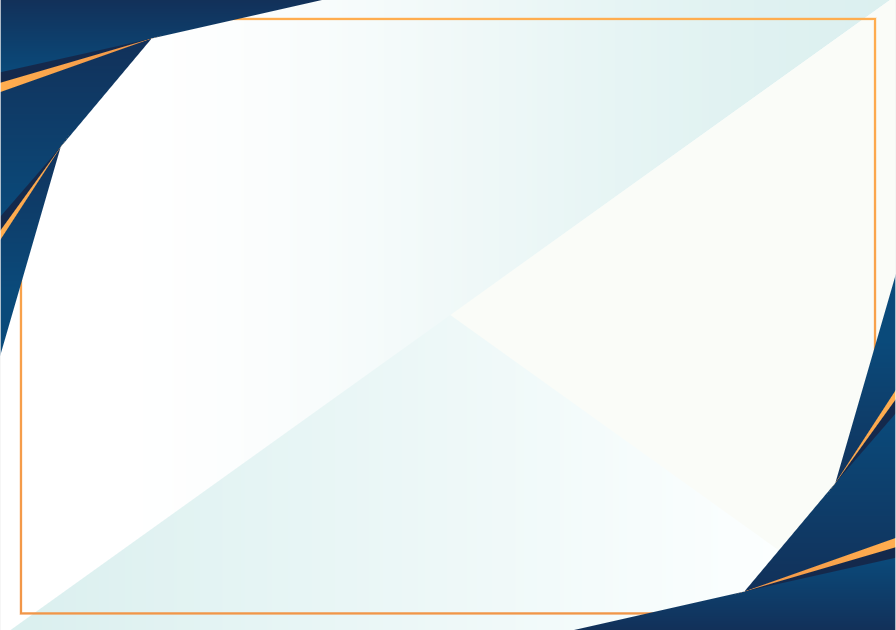
Give the GLSL for this background, as a Shadertoy shader.

```glsl
// Certificate-style backdrop: pale tinted triangles, a thin orange frame and
// faceted navy corners. One corner is built from half-planes and shown twice
// by point symmetry. Lengths are in canvas heights, with y pointing down.

#define NAVY        vec3(0.070, 0.190, 0.350)
#define BLUE        vec3(0.040, 0.290, 0.480)
#define SHADOW      vec3(0.080, 0.160, 0.300)
#define ORANGE      vec3(0.945, 0.585, 0.280)
#define AMBER       vec3(1.000, 0.680, 0.310)
#define MINT        vec3(0.860, 0.940, 0.938)
#define IVORY       vec3(0.980, 0.988, 0.973)
#define FRAME_INSET 0.0333
#define FRAME_WIDTH 0.0037
#define UPPER_APEX  vec2(0.2407, 0.0611)
#define LOWER_APEX  vec2(0.0963, 0.2333)

// Signed distance to the line a-b (a left of b), positive below it
float below(vec2 p, vec2 a, vec2 b) {
    vec2 d = normalize(b - a), e = p - a;
    return d.x * e.y - d.y * e.x;
}

// Antialiased coverage, where a positive distance is inside
float cover(float d) {
    return clamp(d * iResolution.y + 0.5, 0.0, 1.0);
}

// Thin triangle from the left side, between heights top and bottom, to an apex
float blade(vec2 p, vec2 apex, float top, float bottom) {
    return cover(min(below(p, vec2(0.0, top), apex),
                    -below(p, vec2(0.0, bottom), apex)));
}

// One when p lies under the seam that runs from the left side to an apex
float underSeam(vec2 p, vec2 apex, float start) {
    return step(0.0, min(below(p, vec2(0.0, start), apex), apex.x - p.x));
}

// Pale paper: two mint gradients split by a diagonal, and an ivory triangle
vec3 paper(vec2 p, float aspect) {
    float x = p.x / aspect;
    vec2 centre = vec2(0.5 * aspect + 0.0037, 0.5);
    vec2 slope = vec2(0.698, 0.5);
    float lower = below(p, centre - vec2(slope.x, -slope.y),
                           centre + vec2(slope.x, -slope.y));
    float upper = below(p, centre - slope, centre + slope);

    vec3 topTint = mix(vec3(1.0), MINT, pow(smoothstep(0.1, 1.05, x), 0.95));
    vec3 bottomTint = mix(MINT, vec3(0.99, 1.0, 1.0), clamp(x * 1.2 - 0.05, 0.0, 1.0));
    vec3 col = mix(topTint, bottomTint, cover(lower));
    return mix(col, IVORY, cover(min(lower, -upper)));
}

// Outline of a thin rectangle
float frame(vec2 p, float aspect) {
    vec2 halfSize = vec2(0.5 * aspect - FRAME_INSET, 0.4718);
    vec2 d = abs(p - vec2(0.5 * aspect, 0.5019)) - halfSize;
    return cover(0.5 * FRAME_WIDTH - abs(max(d.x, d.y)));
}

// Faceted corner at the origin: colour in rgb, coverage in a
vec4 corner(vec2 p) {
    float outside = min(below(p, vec2(0.0, 0.5656), LOWER_APEX),
                    min(below(p, LOWER_APEX, UPPER_APEX),
                        below(p, UPPER_APEX, vec2(0.511, 0.0))));

    // Each facet fades from navy to blue down its own height
    float shade = p.y / 0.115;
    shade = mix(shade, (p.y - 0.06) / 0.28, underSeam(p, UPPER_APEX, 0.1315));
    shade = mix(shade, (p.y - 0.21) / 0.25, underSeam(p, LOWER_APEX, 0.3667));
    vec3 col = mix(NAVY, BLUE, clamp(shade, 0.0, 1.0));

    // Orange blades, each with a dark blade above
    col = mix(col, SHADOW, blade(p, UPPER_APEX, 0.1148, 0.1330));
    col = mix(col, SHADOW, blade(p, LOWER_APEX, 0.3444, 0.3680));
    vec3 gold = mix(AMBER, ORANGE, clamp(p.x / 0.24, 0.0, 1.0));
    col = mix(col, gold, blade(p, UPPER_APEX, 0.1315, 0.1463));
    col = mix(col, gold, blade(p, LOWER_APEX, 0.3667, 0.3815));
    return vec4(col, cover(-outside));
}

void mainImage(out vec4 fragColor, in vec2 fragCoord) {
    float aspect = iResolution.x / iResolution.y;
    vec2 p = vec2(fragCoord.x, iResolution.y - fragCoord.y) / iResolution.y;

    vec3 col = paper(p, aspect);
    col = mix(col, mix(AMBER, ORANGE, p.y), frame(p, aspect));

    // Turn the lower right half onto the upper left one
    bool lowerRight = below(p, vec2(0.0, 1.0), vec2(aspect, 0.0)) > 0.0;
    vec4 facets = corner(lowerRight ? vec2(aspect, 1.0) - p : p);
    col = mix(col, facets.rgb, facets.a);

    // Hairline of bare paper along the left and right sides
    float sideGap = min(p.x, aspect - p.x);
    col = mix(col, vec3(0.95), 0.7 * cover(0.0016 - sideGap));

    fragColor = vec4(col, 1.0);
}
```
